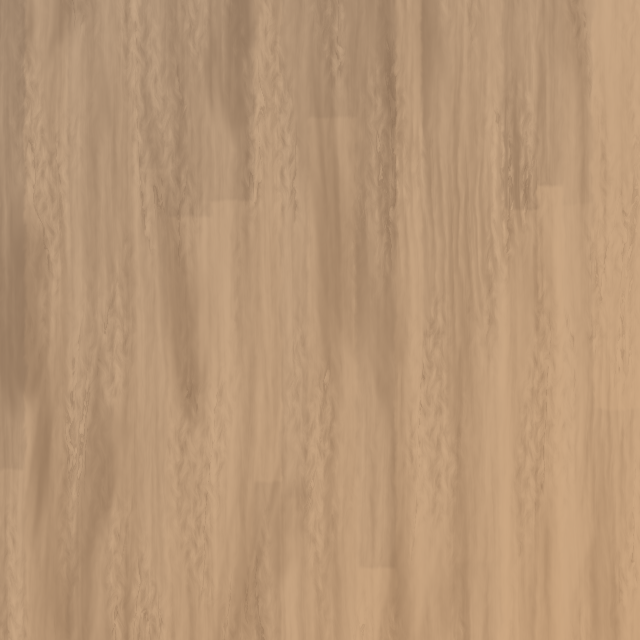
This texture is drawn by a Shadertoy shader. Its source:

```glsl
// Pale brown wood floor: narrow vertical staves with soft tone steps,
// straight blurred streaks, sparse wavy cracks, mottling and dark patches.
// Layered sines, stretched along the staves, shape every irregular feature.
#define STAVES 18.0
#define STAVE_CONTRAST 1.0
#define STREAK_CONTRAST 1.15
#define FIBER_CONTRAST 0.55
#define MOTTLE_CONTRAST 0.75
#define GRAIN_CONTRAST 0.95
#define CRACK_DEPTH 0.75
#define PATCH_DEPTH 1.5
#define EDGE_SOFTNESS 0.14
#define MID_WOOD vec3(0.707, 0.580, 0.456)
#define TONE_STEP vec3(0.064, 0.060, 0.052)
#define WARM_SHIFT vec3(0.016, 0.000, -0.016)

const float END_SOFTNESS = 0.008;

float hash(vec2 p) {
    vec3 q = fract(p.xyx * vec3(0.1031, 0.1030, 0.0973));
    q += dot(q, q.yzx + 33.33);
    return fract((q.x + q.y) * q.z);
}

// Rotated, mutually warped sines, roughly in -1..1
float layeredSines(vec2 p) {
    const mat2 turn = mat2(-0.737, 0.675, -0.675, -0.737);
    float sum = 0.0;
    float amplitude = 0.5;
    for (int i = 0; i < 5; i++) {
        p += 0.7 * sin(p.yx * 0.83 + float(i) * 1.9);
        sum += amplitude * sin(p.x) * cos(p.y);
        p = turn * p * 1.63 + 2.7;
        amplitude *= 0.62;
    }
    return sum;
}

// Tone of one column of staves, with softened butt joints
float staveTone(float column, float y) {
    float boardLength = mix(0.7, 1.3, hash(vec2(column, 7.0)));
    float along = y / boardLength + 5.0 * hash(vec2(column, 19.0));
    float board = floor(along);
    float joint = smoothstep(1.0 - END_SOFTNESS / boardLength, 1.0, fract(along));
    float here = hash(vec2(column, board + 31.0));
    float next = hash(vec2(column, board + 32.0));
    return mix(here, next, joint) - 0.5;
}

void mainImage(out vec4 fragColor, in vec2 fragCoord) {
    vec2 uv = fragCoord / iResolution.xy;

    // Staves of uneven width with slightly ragged, soft edges
    float waver = layeredSines(vec2(uv.x * 90.0, uv.y * 60.0));
    float across = uv.x * STAVES + 0.25 * sin(uv.x * 29.0) + 0.1 * waver;
    float column = floor(across);
    float seam = smoothstep(1.0 - EDGE_SOFTNESS, 1.0, fract(across));
    float jointY = uv.y + 0.003 * waver;
    float stave = mix(staveTone(column, jointY), staveTone(column + 1.0, jointY), seam);

    // Straight broad streaks and finer fibers
    float x = uv.x + 0.0012 * sin(uv.y * 17.0 + uv.x * 11.0) + 0.0015 * waver;
    float streak = layeredSines(vec2(x * 58.0, uv.y * 1.5));
    float fiber = layeredSines(vec2(x * 190.0 + 4.0, uv.y * 12.0));

    // Short mottling that gathers in loose vertical bands
    float mottle = layeredSines(vec2(x * 270.0 + 2.0, uv.y * 110.0 + 5.0));
    float gather = layeredSines(vec2(uv.x * 35.0 + 6.0, uv.y * 7.0 + 1.0));
    mottle *= 0.25 + smoothstep(-0.2, 0.6, gather);

    // Wavy growth lines in patches, strongest toward the upper right
    float sweep = layeredSines(vec2(uv.x * 13.0 + 8.0, uv.y * 5.0));
    float lines = sin(x * 460.0 + 7.0 * sweep + 2.0 * fiber + 28.0 * uv.y);
    float grainArea = smoothstep(0.6, 1.05, 0.65 * uv.x + 0.6 * uv.y);
    grainArea *= smoothstep(-0.2, 0.45, sweep);
    float grain = lines * grainArea * (0.6 + 0.6 * mottle);

    // Sparse thin cracks along the contours of a stretched field
    float contour = layeredSines(vec2(x * 48.0 + 3.0, uv.y * 5.0 + 2.0));
    float crack = 1.0 - smoothstep(0.0, 0.07, abs(contour + 0.12 * mottle));
    crack *= smoothstep(0.05, 0.5, gather + 0.25 * fiber);

    // Ragged weathered patches, mostly on the left
    float patchField = layeredSines(vec2(uv.x * 24.0 + 1.5, uv.y * 6.0 + 3.0));
    float weathered = smoothstep(0.12, 0.7, patchField + 0.2 * fiber + 0.1 * mottle);
    weathered *= 1.0 - 0.75 * uv.x;

    // Combine the layers, brighter to the right, limiting only the lights
    float tone = 0.28 + 0.8 * (uv.x - 0.5) - 0.25 * (uv.y - 0.5);
    tone += STAVE_CONTRAST * stave + STREAK_CONTRAST * streak;
    tone += FIBER_CONTRAST * fiber + MOTTLE_CONTRAST * mottle;
    tone += GRAIN_CONTRAST * grain;
    tone -= PATCH_DEPTH * weathered + CRACK_DEPTH * crack;
    float limit = tone > 0.0 ? 1.4 : 2.4;
    tone = limit * tanh(tone / limit);

    float warmth = 0.9 * (uv.x - 0.5) - 1.1 * (uv.y - 0.5) + 0.3 * stave;
    vec3 wood = MID_WOOD + TONE_STEP * tone + WARM_SHIFT * warmth;
    fragColor = vec4(clamp(wood, 0.0, 1.0), 1.0);
}
```
